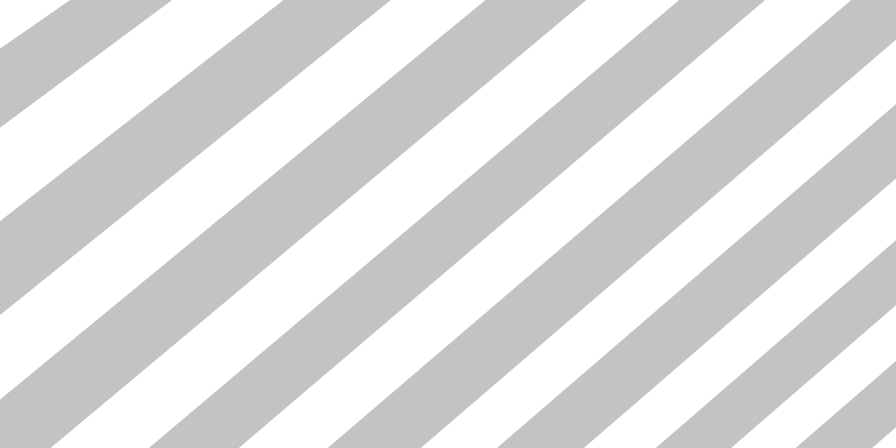
A Shadertoy shader for this pattern:

```glsl
const int STRIPE_COUNT = 8;
const vec3 PAPER = vec3(1.0);
const vec3 STRIPE_GRAY = vec3(0.763);

// Stripe middle along the falling diagonal; the spacing tightens with index
float stripeCenter(float index) {
    return 0.1602 + index * (0.3104 - 0.00859 * index);
}

// Stripes narrow with index, with a fading ripple in width
float stripeHalfWidth(float index) {
    float ripple = 0.0073 * cos(2.1 * index) * exp(-0.15 * index);
    return 0.0766 - 0.0034 * index - ripple;
}

// Edges fan out: shallow near the upper left, steeper further along
float edgeSlope(float along) {
    return 0.87 - 0.215 * exp(-along / 0.443);
}

// Signed distance to an edge crossing the diagonal at "along"
float edgeDistance(vec2 p, float along) {
    vec2 normal = normalize(vec2(edgeSlope(along), 1.0));
    return dot(p - vec2(along, 0.5 * along), normal);
}

float stripeCoverage(vec2 p, float index, float pixel) {
    float center = stripeCenter(index);
    float halfWidth = stripeHalfWidth(index);
    float fromStart = edgeDistance(p, center - halfWidth);
    float toEnd = -edgeDistance(p, center + halfWidth);
    return clamp(min(fromStart, toEnd) / pixel + 0.5, 0.0, 1.0);
}

void mainImage(out vec4 fragColor, in vec2 fragCoord) {
    // Canvas height is one unit, measured down from the top left
    float pixel = 1.0 / iResolution.y;
    vec2 p = vec2(fragCoord.x, iResolution.y - fragCoord.y) * pixel;

    float coverage = 0.0;
    for (int i = 0; i < STRIPE_COUNT; i++) {
        coverage = max(coverage, stripeCoverage(p, float(i), pixel));
    }
    fragColor = vec4(mix(PAPER, STRIPE_GRAY, coverage), 1.0);
}
```
